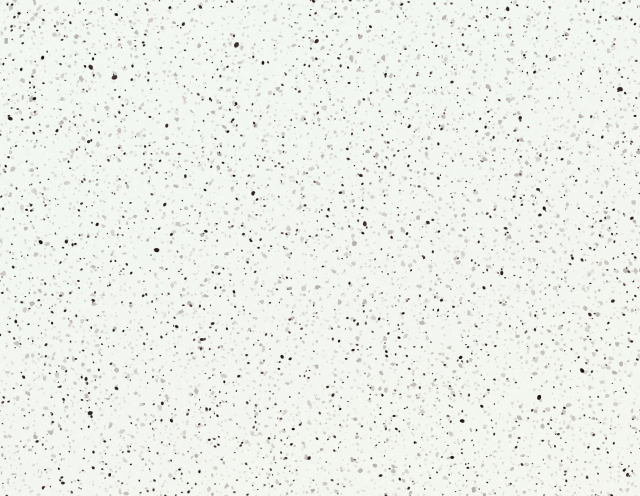
Give the GLSL for this texture, as a Shadertoy shader.

```glsl
// White speckled stone: pale mottled ground, soft grey flecks and fine dark dots.

#define UNITS 396.0                        // grain units per canvas height
#define SOFTNESS 0.6                       // half width of a grain edge
#define MOTTLE 0.022                       // strength of the ground mottling
#define CLUMPING 0.5                       // unevenness of the scatter
#define GROUND_TOP vec3(0.950, 0.970, 0.946)
#define GROUND_LOW vec3(0.957, 0.963, 0.939)
#define PALE_GREY vec3(0.880, 0.872, 0.855)
#define FLECK_LIGHT vec3(0.840, 0.825, 0.810)
#define FLECK_DEEP vec3(0.710, 0.690, 0.675)
#define DOT_BROWN vec3(0.400, 0.310, 0.310)
#define DOT_BLACK vec3(0.110, 0.075, 0.085)

// Three random values in 0..1 for an integer cell and a seed.
vec3 hash3(vec2 cell, int seed) {
    uvec3 v = uvec3(ivec3(ivec2(cell), seed)) * 1664525u + 1013904223u;
    v.x += v.y * v.z; v.y += v.z * v.x; v.z += v.x * v.y;
    v ^= v >> 16u;
    v.x += v.y * v.z; v.y += v.z * v.x; v.z += v.x * v.y;
    return vec3(v >> 8u) / 16777216.0;
}

float cornerSlope(vec2 cell, vec2 offset) {
    float angle = 6.2832 * hash3(cell, 91).x;
    return dot(vec2(cos(angle), sin(angle)), offset);
}

// Gradient noise, roughly -0.7..0.7.
float gradientNoise(vec2 p) {
    vec2 i = floor(p), f = p - i;
    vec2 u = f * f * f * (f * (f * 6.0 - 15.0) + 10.0);
    vec2 e = vec2(1.0, 0.0);
    return mix(mix(cornerSlope(i, f), cornerSlope(i + e, f - e), u.x),
               mix(cornerSlope(i + e.yx, f - e.yx), cornerSlope(i + e.xx, f - e.xx), u.x), u.y);
}

// One layer of scattered grains: x is coverage, y a random tone.
// The ragged term bends the distance field into irregular outlines.
vec2 grains(vec2 p, float size, float fill, float rMin, float rMax, float ragged, int seed) {
    vec2 home = floor(p / size);
    float soft = max(SOFTNESS, 0.5 * UNITS / iResolution.y);
    vec2 result = vec2(0.0);
    for (int y = -1; y <= 1; y++)
    for (int x = -1; x <= 1; x++) {
        vec2 cell = home + vec2(x, y);
        vec3 place = hash3(cell, seed);
        if (place.z > fill) continue;
        vec3 form = hash3(cell, seed + 1);
        float angle = 6.2832 * form.y;
        vec2 axis = vec2(cos(angle), sin(angle));
        vec2 d = p - (cell + place.xy) * size;
        d = vec2(dot(d, axis) * 0.87, dot(d, vec2(-axis.y, axis.x)) * 1.15);
        float radius = mix(rMin, rMax, form.x * form.x);
        float cover = 1.0 - smoothstep(radius - soft, radius + soft, length(d) + ragged);
        if (cover > result.x) result = vec2(cover, form.z);
    }
    return result;
}

void mainImage(out vec4 fragColor, in vec2 fragCoord) {
    vec2 uv = fragCoord / iResolution.xy;
    vec2 p = fragCoord / iResolution.y * UNITS;

    // Ground with a faint tint drift and fine mottling
    vec3 color = mix(GROUND_LOW, GROUND_TOP, clamp(uv.y * 0.7 + 0.4 - uv.x * 0.4, 0.0, 1.0));
    color += MOTTLE * (0.6 * gradientNoise(p / 1.7) + 0.4 * gradientNoise(p / 5.0 + 37.0));

    float ragged = 1.3 * gradientNoise(p / 2.4 + 11.0);
    float clump = 1.0 + CLUMPING * gradientNoise(p / 24.0 + 5.0);

    // Pale specks, then larger grey flecks
    vec2 pale = grains(p, 4.5, 0.45 * clump, 0.5, 1.3, ragged * 0.6, 10);
    color = mix(color, PALE_GREY + 0.04 * (pale.y - 0.5), pale.x);
    vec2 fleck = grains(p, 7.0, 0.42 * clump, 0.6, 1.95, ragged, 20);
    color = mix(color, mix(FLECK_LIGHT, FLECK_DEEP, fleck.y * fleck.y), fleck.x);

    // Dark dots: many fine, some medium, a few large
    vec2 fine = grains(p, 6.0, 0.28 * clump, 0.45, 1.05, 0.0, 30);
    color = mix(color, mix(DOT_BLACK, DOT_BROWN, fine.y), fine.x);
    vec2 medium = grains(p, 14.0, 0.16, 0.9, 1.4, ragged * 0.2, 40);
    color = mix(color, mix(DOT_BLACK, DOT_BROWN, medium.y * 0.4), medium.x);
    vec2 large = grains(p, 40.0, 0.28, 1.2, 2.1, ragged * 0.25, 50);
    color = mix(color, mix(DOT_BLACK, DOT_BROWN, large.y * 0.5), large.x);

    fragColor = vec4(clamp(color, 0.0, 1.0), 1.0);
}
```
